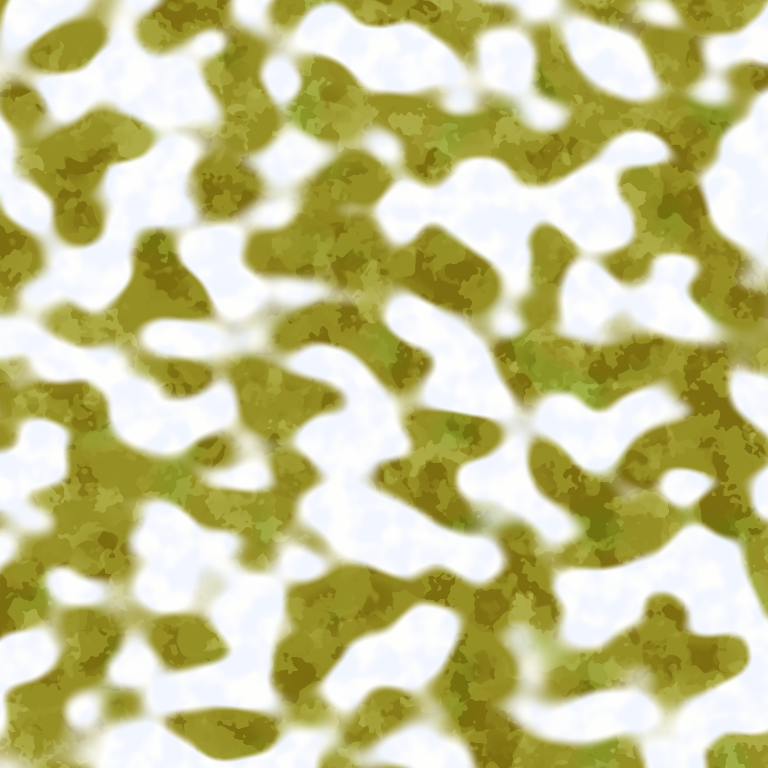
Write a WebGL 1 fragment shader that draws this pattern.

```glsl
precision highp float;
// Soft-edged olive moss islands with ragged tonal patches on a pale, faintly mottled ground.

uniform vec2 u_resolution;

// Two random values in 0..1 for a lattice point
vec2 hash2(vec2 p) {
  vec3 q = fract(p.xyx * vec3(0.1031, 0.1030, 0.0973));
  q += dot(q, q.yzx + 33.33);
  return fract((q.xx + q.yz) * q.zy);
}

float cornerSlope(vec2 cell, vec2 offset) {
  return dot(hash2(cell) * 2.0 - 1.0, offset);
}

// Gradient noise centred on zero
float noise(vec2 p) {
  vec2 i = floor(p), f = p - i;
  vec2 u = f * f * f * (f * (f * 6.0 - 15.0) + 10.0);
  vec2 e = vec2(1.0, 0.0);
  float low = mix(cornerSlope(i, f), cornerSlope(i + e, f - e), u.x);
  float high = mix(cornerSlope(i + e.yx, f - e.yx), cornerSlope(i + e.xx, f - e.xx), u.x);
  return mix(low, high, u.y);
}

vec2 noise2(vec2 p) {
  return vec2(noise(p), noise(p + vec2(41.3, 17.9)));
}

// Flat-toned Voronoi cells with softened borders and ragged outlines
float patches(vec2 p) {
  p += 0.9 * noise2(p * 1.4) + 0.6 * noise2(p * 3.1 + 9.0);
  vec2 i = floor(p);
  float total = 0.0, weights = 0.0;
  for (int y = -1; y <= 1; y++) {
    for (int x = -1; x <= 1; x++) {
      vec2 cell = i + vec2(float(x), float(y));
      float weight = exp(-26.0 * length(cell + hash2(cell) - p));
      total += weight * hash2(cell + 71.0).x;
      weights += weight;
    }
  }
  return total / weights;
}

void main() {
  vec2 uv = gl_FragCoord.xy / u_resolution.y;

  // Island mask: wide, slightly sloping blobs with a soft rim
  vec2 p = mat2(0.98, 0.18, -0.18, 0.98) * uv * vec2(9.0, 11.5) + 23.0;
  float field = 1.2 * noise(p) + 0.4 * noise(mat2(0.8, 0.6, -0.6, 0.8) * p * 1.6 + 57.0);
  float cover = smoothstep(-0.11, 0.09, field);

  // Moss tones: broad regions broken up by small crumbs
  float broad = patches(uv * 14.0 + 5.0);
  float crumbs = patches(uv * 36.0 + 130.0);
  float tone = 0.5 * broad + 0.5 * crumbs - 0.12 * smoothstep(0.1, 0.5, field);
  vec3 moss = mix(vec3(0.49, 0.43, 0.06), vec3(0.59, 0.56, 0.14), smoothstep(0.12, 0.4, tone));
  moss = mix(moss, vec3(0.68, 0.67, 0.27), smoothstep(0.5, 0.85, tone));
  moss += vec3(-0.05, 0.02, 0.0) * smoothstep(0.1, 0.4, noise(uv * 11.0 + 80.0));

  // Pale ground with faint blue clouds
  float cloud = smoothstep(-0.25, 0.25, noise(uv * 26.0 + 200.0) + 0.4 * noise(uv * 60.0));
  vec3 ground = mix(vec3(0.95, 0.965, 1.0), vec3(0.995, 0.995, 0.99), cloud);

  gl_FragColor = vec4(mix(ground, moss, cover), 1.0);
}
```
